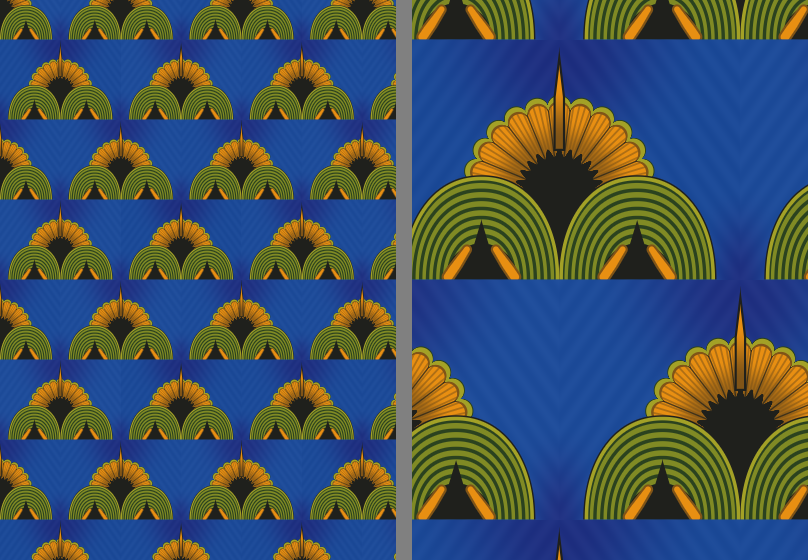
Left: the whole. Right: its middle third, enlarged.
Reproduce this pattern procedurally as a WebGL 2 fragment shader.

```glsl
#version 300 es
precision highp float;
// Staggered rows of a fan print on blue: a scalloped orange fan with a black heart
// rises behind two ringed green arches. One motif is built from distance functions
// in a mirrored cell, with x in column pitches and y measured up from the row base.

#define COLUMNS 3.28
#define ROW_HEIGHT 0.6627
#define ARCH_SIZE vec2(0.215, 0.285)
#define RING_PITCH 0.088
#define FAN_CENTER vec2(0.0, 0.24)
#define FAN_RADIUS 0.268
#define PETAL_ANGLE 0.262
#define HEART_RADIUS 0.112
#define SPIKE_TOP 0.605

uniform vec2 u_resolution;
out vec4 fragColor;

const vec3 BLUE = vec3(0.115, 0.295, 0.60);
const vec3 NAVY = vec3(0.13, 0.16, 0.48);
const vec3 BLACK = vec3(0.12, 0.125, 0.11);
const vec3 ORANGE = vec3(0.91, 0.56, 0.07);
const vec3 BROWN = vec3(0.50, 0.33, 0.09);
const vec3 OLIVE = vec3(0.50, 0.54, 0.14);
const vec3 LIME = vec3(0.64, 0.63, 0.15);
const vec3 GREEN = vec3(0.17, 0.26, 0.12);

float px; // size of one pixel in cell units

float hash(vec2 p) { return fract(sin(dot(p, vec2(12.9898, 78.233))) * 43758.5453); }

// Coverage of the inside of a signed distance
float cover(float d) { return clamp(0.5 - d / px, 0.0, 1.0); }

float segment(vec2 p, vec2 a, vec2 b) {
  vec2 pa = p - a, ba = b - a;
  return length(pa - ba * clamp(dot(pa, ba) / dot(ba, ba), 0.0, 1.0));
}

// Blue ground: navy shadows at the cell edges and faint nested chevrons
vec3 ground(vec2 p, vec2 id) {
  float top = smoothstep(0.30, 0.0, ROW_HEIGHT - p.y) * smoothstep(0.42, 0.05, abs(p.x));
  float gap = smoothstep(0.26, 0.0, p.y) * smoothstep(0.12, 0.0, 0.5 - abs(p.x));
  float halo = 0.4 * smoothstep(0.30, 0.0, length(p - vec2(0.0, 0.45)));
  vec3 c = mix(BLUE, NAVY, clamp(0.65 * top + 0.75 * gap + halo, 0.0, 1.0));
  c += 0.010 * sin((abs(p.x) * 1.4 + p.y) * 75.0);
  return c + 0.012 * (hash(id) - 0.5);
}

// Scalloped fan, its ribs, the black heart and the spike
vec3 fan(vec3 c, vec2 p) {
  vec2 q = p - FAN_CENTER;
  float r = length(q);
  float a = atan(q.x, q.y) / PETAL_ANGLE;
  float petal = floor(a + 0.5);
  float f = a - petal;
  float bulge = sqrt(max(1.0 - 3.6 * f * f, 0.0));
  float edge = r - FAN_RADIUS + 0.035 * (1.0 - bulge);
  c = mix(c, GREEN, cover(edge - 0.003));
  c = mix(c, LIME, cover(edge));
  c = mix(c, BROWN, cover(edge + 0.014));

  // Petals darken toward the heart; fine ribs split each one
  float shade = smoothstep(0.215, 0.13, r + 0.025 * (hash(vec2(abs(petal), 3.0)) - 0.5));
  vec3 body = mix(ORANGE, BROWN, 0.7 * shade);
  float rib = abs(fract(f * 4.0) - 0.5) * PETAL_ANGLE * r / 4.0;
  body = mix(body, BROWN, 0.55 * cover(rib - 0.0025));
  c = mix(c, body, cover(edge + 0.021));
  float seam = (0.5 - abs(f)) * PETAL_ANGLE * r;
  c = mix(c, BLACK, 0.75 * cover(seam - 0.002) * cover(edge + 0.015));

  // Heart with a petalled rim, opening downward between the arches
  float heart = r - HEART_RADIUS - 0.012 * cos(6.2832 * f);
  heart = min(heart, max(abs(p.x) - 0.11, p.y - FAN_CENTER.y));
  c = mix(c, BLACK, cover(heart));

  // Tapered spike with a dark outline
  float rise = SPIKE_TOP - p.y;
  float spike = max(abs(p.x) - min(0.012, 0.12 * rise), 0.36 - p.y);
  c = mix(c, BLACK, cover(spike - 0.004));
  return mix(c, mix(ORANGE, BROWN, smoothstep(0.07, 0.22, rise)), cover(spike + 0.002));
}

// Ringed arch with a black core and two orange feathers
vec3 arch(vec3 c, vec2 p) {
  vec2 n = abs(p) / ARCH_SIZE;
  float e = pow(pow(n.x, 2.15) + pow(n.y, 2.15), 1.0 / 2.15);
  float scale = mix(ARCH_SIZE.x, ARCH_SIZE.y, n.y / (n.x + n.y + 0.001));
  float edge = (e - 1.0) * scale;
  c = mix(c, BLACK, cover(edge - 0.004));
  float ring = abs(fract((1.0 - e) / RING_PITCH) - 0.5) * RING_PITCH * scale;
  vec3 body = mix(OLIVE, GREEN, cover(ring - 0.0048));
  body = mix(LIME, body, cover(edge + 0.010));
  c = mix(c, body, cover(edge));

  float x = abs(p.x);
  float core = (length(vec2(x / 0.10, p.y / 0.10)) - 1.0) * 0.10;
  core = min(core, max(x - 0.30 * (0.165 - p.y), x - 0.04));
  c = mix(c, BLACK, cover(core));
  float feather = segment(vec2(x, p.y), vec2(0.092, 0.008), vec2(0.040, 0.085));
  feather -= 0.018 - 0.08 * max(p.y - 0.035, 0.0);
  c = mix(c, BROWN, cover(feather));
  return mix(c, ORANGE, cover(feather + 0.006));
}

void main() {
  px = COLUMNS / u_resolution.x;
  vec2 p = gl_FragCoord.xy * px;
  p.y += 0.5 * ROW_HEIGHT;

  // Every other row shifts by half a column
  float row = floor(p.y / ROW_HEIGHT);
  p.x += 0.5 * mod(row, 2.0);
  vec2 id = vec2(floor(p.x), row);
  p = vec2(fract(p.x) - 0.5, p.y - row * ROW_HEIGHT);

  vec3 blue = ground(p, id);
  vec3 art = fan(blue, p);
  art = arch(art, vec2(abs(p.x) - ARCH_SIZE.x, p.y));
  fragColor = vec4(mix(blue, art, clamp(p.y / px, 0.0, 1.0)), 1.0);
}
```
